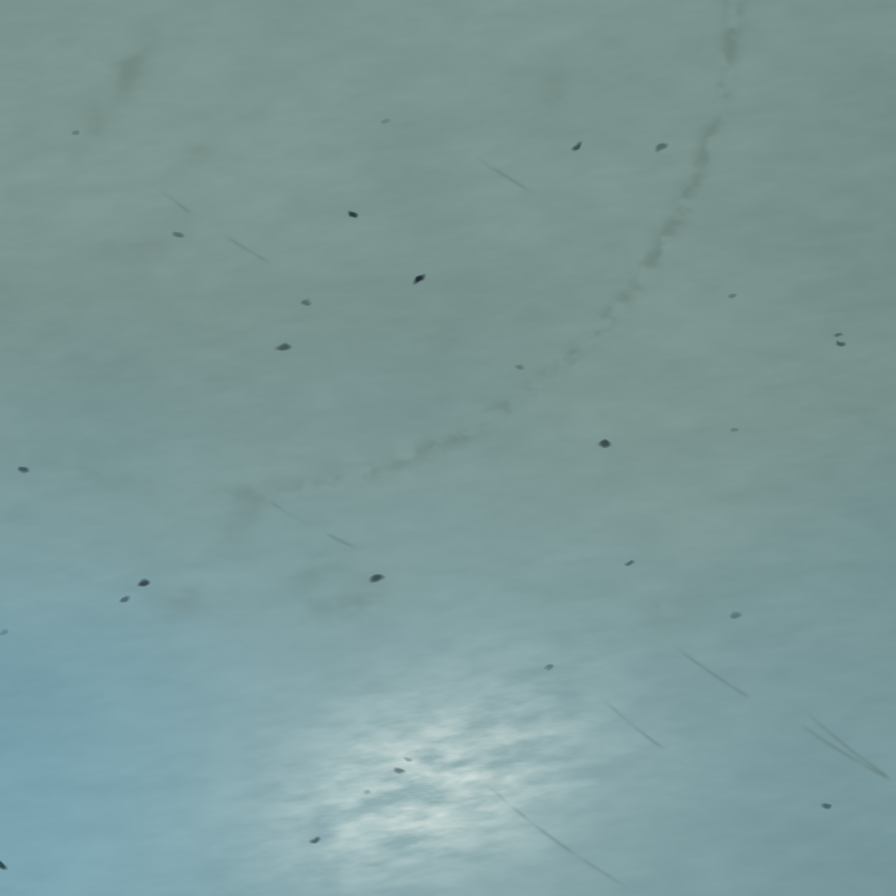
Give the GLSL for this texture, as a Shadertoy shader.

```glsl
// Worn blue-green painted metal with a soft light reflection, smudges, scratches and dark specks.
#define UPPER_COLOR vec3(0.483, 0.578, 0.560)
#define LOWER_COLOR vec3(0.485, 0.612, 0.632)
#define CORNER_TINT vec3(-0.015, 0.020, 0.050)
#define GLOW_COLOR vec3(0.98, 1.0, 0.96)
#define GLOW_CENTER vec2(0.48, 0.125)
#define STAIN_COLOR vec3(0.36, 0.43, 0.40)
#define SPECK_COLOR vec3(0.10, 0.15, 0.18)
#define SPECK_COUNT 30
#define SCRATCH_COUNT 8
#define SMUDGE_COUNT 12
#define GRAIN 0.020

float hash(vec2 p) {
    vec3 q = fract(vec3(p.xyx) * 0.1031);
    q += dot(q, q.yzx + 33.33);
    return fract((q.x + q.y) * q.z);
}

vec2 hash2(float n) {
    return vec2(hash(vec2(n, 17.3)), hash(vec2(n, 71.9)));
}

float noise(vec2 p) {
    vec2 i = floor(p), f = fract(p);
    f = f * f * (3.0 - 2.0 * f);
    return mix(mix(hash(i), hash(i + vec2(1, 0)), f.x),
               mix(hash(i + vec2(0, 1)), hash(i + vec2(1, 1)), f.x), f.y);
}

float fbm(vec2 p) {
    float sum = 0.0, weight = 0.5;
    for (int i = 0; i < 4; i++) {
        sum += weight * noise(p);
        p = mat2(1.8, 0.4, -0.4, 1.8) * p + 13.7;
        weight *= 0.5;
    }
    return sum / 0.9375;
}

vec2 rotate(vec2 p, float angle) {
    float c = cos(angle), s = sin(angle);
    return vec2(c * p.x + s * p.y, c * p.y - s * p.x);
}

float blob(vec2 p, vec2 radius) {
    p /= radius;
    return exp(-dot(p, p));
}

// Faint broken wear mark along a large circle
float arcMark(vec2 uv) {
    vec2 d = uv - vec2(0.25, 1.02);
    float band = exp(-pow((length(d) - 0.570) / 0.011, 2.0));
    float along = atan(d.y, d.x);
    float right = smoothstep(-1.75, -0.75, along);
    return band * smoothstep(0.30, 0.75, fbm(uv * vec2(55.0, 75.0))) * (0.25 + 0.75 * right);
}

float smudges(vec2 uv) {
    float sum = 0.0;
    for (int i = 0; i < SMUDGE_COUNT; i++) {
        float n = float(i) + 5.0;
        vec2 center = vec2(0.1, 0.3) + vec2(0.85, 0.68) * hash2(n);
        vec2 radius = mix(vec2(0.012, 0.012), vec2(0.055, 0.025), hash2(n + 40.0));
        sum += blob(rotate(uv - center, 1.3 * hash(vec2(n, 3.0))), radius);
    }
    return sum * smoothstep(0.25, 0.75, fbm(uv * vec2(28.0, 40.0) + 9.0));
}

// Thin strokes that mostly fall towards the right
float scratches(vec2 uv) {
    float sum = 0.0;
    for (int i = 0; i < SCRATCH_COUNT; i++) {
        float n = float(i) + 61.0;
        vec2 d = rotate(uv - hash2(n), -0.58 + 0.22 * (hash(vec2(n, 8.0)) - 0.5));
        float halfLength = mix(0.035, 0.13, hash(vec2(n, 29.0)));
        float ends = 1.0 - smoothstep(0.5 * halfLength, halfLength, abs(d.x));
        float bend = 0.6 * d.x * d.x;
        sum += ends * exp(-pow((d.y - bend) / 0.0022, 2.0));
    }
    return sum * smoothstep(0.2, 0.7, noise(uv * 45.0));
}

// Small flat chips, few of them nearly black
float specks(vec2 uv) {
    float cover = 0.0;
    for (int i = 0; i < SPECK_COUNT; i++) {
        float n = float(i) + 101.0;
        float rank = float(i) / float(SPECK_COUNT);
        vec2 d = rotate(uv - hash2(n), 1.2 * (hash(vec2(n, 5.0)) - 0.45));
        d += 0.003 * (vec2(noise(uv * 160.0), noise(uv * 160.0 + 31.0)) - 0.5);
        float size = mix(0.0085, 0.0055, rank) * mix(0.8, 1.15, hash(vec2(n, 47.0)));
        float edge = length(d / vec2(size, size * 0.52));
        float strength = mix(0.95, 0.16, sqrt(rank));
        cover = max(cover, strength * (1.0 - smoothstep(0.35, 1.25, edge)));
    }
    return cover;
}

void mainImage(out vec4 fragColor, in vec2 fragCoord) {
    vec2 uv = fragCoord / iResolution.xy;
    float cloud = fbm(uv * vec2(4.0, 5.0) + 2.0) - 0.5;
    float mottle = fbm(rotate(uv, 0.08) * vec2(20.0, 45.0)) - 0.5;
    float streak = fbm(rotate(uv, 0.12) * vec2(38.0, 130.0) + 7.0) - 0.5;

    // Broad paint gradient, bluer towards the lower left
    float lower = 1.0 - smoothstep(0.16, 0.68, uv.y + 0.20 * cloud + 0.08 * (uv.x - 0.5));
    vec3 color = mix(UPPER_COLOR, LOWER_COLOR, lower);
    color += CORNER_TINT * blob(uv - vec2(0.0, 0.08), vec2(0.32, 0.30));
    color -= 0.020 * smoothstep(0.55, 1.0, uv.x) * (1.0 - 0.5 * uv.y);
    color += 0.045 * cloud + 0.030 * mottle + GRAIN * streak;

    // Reflection with a ragged bright core
    vec2 d = uv - GLOW_CENTER;
    float halo = blob(d + vec2(0.03, 0.0), vec2(0.27, 0.17));
    float core = blob(rotate(d, 0.35), vec2(0.15, 0.085));
    float ragged = clamp(0.55 + 1.5 * streak + 1.5 * mottle, 0.0, 1.3);
    color = mix(color, GLOW_COLOR, 0.17 * halo + 0.42 * core * ragged);

    // Wear and dirt
    float stain = 0.40 * arcMark(uv) + 0.22 * smudges(uv) + 0.30 * scratches(uv);
    color = mix(color, STAIN_COLOR, clamp(stain, 0.0, 0.6));
    color = mix(color, SPECK_COLOR, specks(uv));
    fragColor = vec4(clamp(color, 0.0, 1.0), 1.0);
}
```
